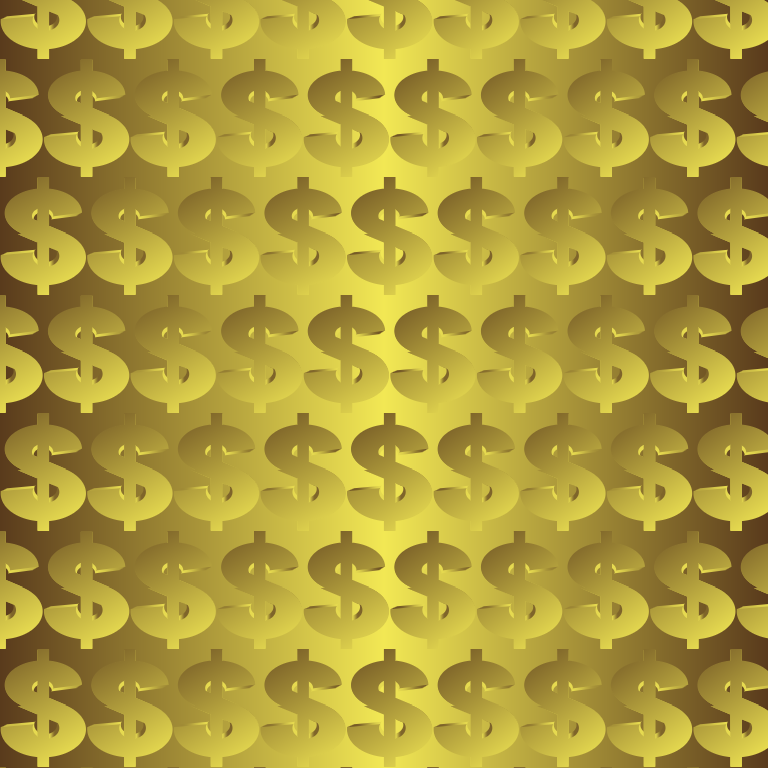
This pattern is drawn by a Shadertoy shader. Its source:

```glsl
// Staggered rows of extruded golden S-and-bar signs over a vertical gold sheen.
// Each sign is built from ellipses and slanted cuts; its back is a copy shrunk
// toward the sign's centre, so side walls show only inside the openings.

const float UNITS = 1152.0;              // sign units per canvas height
const vec2 CELL = vec2(129.9, 177.0);    // spacing of signs and rows
const float BASELINE = 1.5;              // lower edge of the first row
const float BACK_SCALE = 0.85;           // size of the receding back
const int WALL_STEPS = 10;

const vec3 BROWN = vec3(0.35, 0.23, 0.11);
const vec3 YELLOW = vec3(0.95, 0.91, 0.33);

vec3 gold(float tone) {
    return mix(BROWN, YELLOW, clamp(tone, 0.0, 1.0));
}

// Approximate signed distance to an ellipse
float ellipse(vec2 p, vec2 center, vec2 radii) {
    vec2 q = (p - center) / radii;
    float k = length(q);
    return k * (k - 1.0) / max(length(q / radii), 1e-4);
}

float box(vec2 p, vec2 halfSize) {
    vec2 d = abs(p) - halfSize;
    return length(max(d, 0.0)) + min(max(d.x, d.y), 0.0);
}

// Signed distance above the line y = height + slope * x
float above(vec2 p, float height, float slope) {
    return (p.y - height - slope * p.x) * inversesqrt(1.0 + slope * slope);
}

float sign_shape(vec2 p) {
    // Upper bowl, opened to the right between the tip and the spine
    float upper = ellipse(p, vec2(0.0, 34.5), vec2(58.0, 37.0));
    float upperGap = max(-p.x, above(p, 27.5, 0.13));
    upperGap = min(upperGap, ellipse(p, vec2(-1.0, 30.0), vec2(16.0, 12.0)));
    upperGap = max(upperGap, -above(p, 19.0, -0.42));

    // Lower bowl, opened to the left between the spine and the tip
    float lower = ellipse(p, vec2(0.0, -32.0), vec2(64.0, 42.0));
    float lowerGap = max(p.x, -above(p, -23.0, 0.09));
    lowerGap = min(lowerGap, ellipse(p, vec2(4.0, -30.0), vec2(20.0, 16.0)));
    lowerGap = max(lowerGap, above(p, -13.5, -0.42));

    float curve = min(max(upper, -upperGap), max(lower, -lowerGap));
    return min(curve, box(p, vec2(8.7, 88.5)));
}

// Union of shrinking copies between the front and the back
float wall_shape(vec2 p) {
    float d = 1e3;
    for (int i = 1; i <= WALL_STEPS; i++) {
        float s = mix(1.0, BACK_SCALE, float(i) / float(WALL_STEPS));
        d = min(d, sign_shape(p / s) * s);
    }
    return d;
}

float coverage(float d, float pixel) {
    return clamp(0.5 - d / pixel, 0.0, 1.0);
}

// Position relative to the nearest sign; alternate rows shift by half a cell
vec2 staggered(vec2 p) {
    float row = floor((p.y - BASELINE) / CELL.y);
    float shift = mod(row, 2.0) * 0.5 * CELL.x;
    return vec2(mod(p.x + shift, CELL.x) - 0.5 * CELL.x,
                p.y - BASELINE - (row + 0.5) * CELL.y);
}

float face_tone(vec2 p, float edge) {
    return 0.54 + 0.0022 * p.x - 0.0033 * p.y + 0.08 * edge;
}

// Walls darken toward the tips, and brighten toward the canvas sides
float wall_tone(vec2 p, float edge) {
    float tip = smoothstep(12.0, 54.0, abs(p.x)) * (1.0 - 0.8 * edge);
    float hollow = smoothstep(8.0, 18.0, p.x) * smoothstep(2.0, -8.0, p.y);
    return mix(0.92, 0.12, max(tip, 0.85 * hollow));
}

void mainImage(out vec4 fragColor, in vec2 fragCoord) {
    vec2 uv = fragCoord / iResolution.y;
    float pixel = UNITS / iResolution.y;
    float edge = abs(2.0 * fragCoord.x / iResolution.x - 1.0);
    vec2 p = staggered(uv * UNITS);

    vec3 color = gold(1.0 - edge);
    color = mix(color, gold(wall_tone(p, edge)), coverage(wall_shape(p), pixel));
    color = mix(color, gold(face_tone(p, edge)), coverage(sign_shape(p), pixel));
    fragColor = vec4(color, 1.0);
}
```
